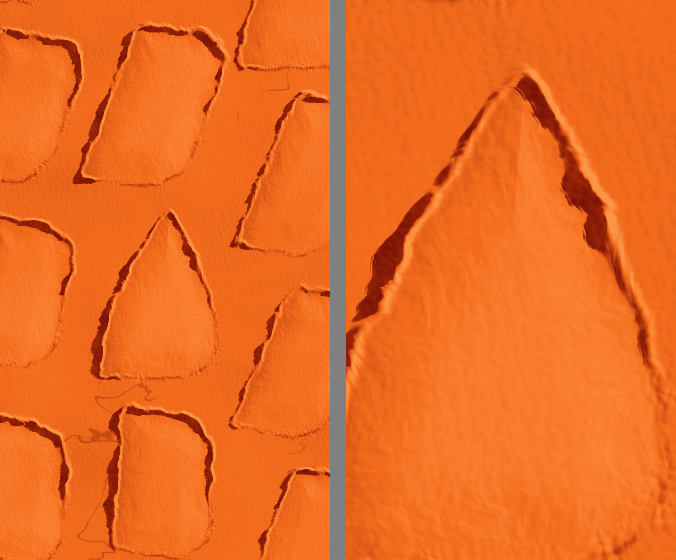
Left, the full canvas; right, a detail of the centre.
Reproduce this texture procedurally as a WebGL 1 fragment shader.

```glsl
precision highp float;
// Orange plaster with slanted palette-knife strokes, raised rims and low raking light.
uniform vec2 u_resolution;

// Palette, dark to bright
const vec3 DEEP   = vec3(0.47, 0.07, 0.02);
const vec3 SHADOW = vec3(0.62, 0.16, 0.03);
const vec3 DIM    = vec3(0.81, 0.31, 0.08);
const vec3 BASE   = vec3(0.95, 0.42, 0.11);
const vec3 LIGHT  = vec3(0.98, 0.49, 0.18);
const vec3 GLOW   = vec3(0.98, 0.60, 0.29);

// Layout, in canvas heights
const vec2  PITCH   = vec2(0.258, 0.335);
const vec2  START   = vec2(0.035, 0.135);
const float STAGGER = 0.115;
const vec2  HALF_SIZE = vec2(0.088, 0.128);
const float MAX_LEAN = 0.42;
const float WOBBLE  = 0.0065;

// Relief and light
const float BODY_HEIGHT = 0.011;
const float BODY_RUN    = 0.06;
const float RIM_HEIGHT  = 0.0108;
const float RIM_WIDTH   = 0.0036;
const vec2  TO_LIGHT    = vec2(0.86, 0.51);
const float LIGHT_SLOPE = 0.42;
const float SHADOW_STEP = 0.0024;
const float CONTRAST    = 0.26;
const float GRAIN       = 0.06;

vec2 hash2(vec2 p) {
  return fract(sin(vec2(dot(p, vec2(127.1, 311.7)), dot(p, vec2(269.5, 183.3)))) * 4375.85);
}

// Layered, warped sines
float waves(vec2 p) {
  float sum = 0.0, amp = 0.5;
  for (int i = 0; i < 5; i++) {
    p = mat2(0.8, 0.6, -0.6, 0.8) * p * 1.7 + 1.3;
    p += 0.6 * sin(p.yx);
    sum += amp * sin(p.x) * sin(p.y);
    amp *= 0.55;
  }
  return sum;
}

// Cellular noise: distance to the nearest grain
float grains(vec2 p) {
  vec2 cell = floor(p);
  float nearest = 2.0;
  for (int j = -1; j <= 1; j++)
    for (int i = -1; i <= 1; i++) {
      vec2 c = cell + vec2(i, j);
      nearest = min(nearest, length(c + hash2(c) - p));
    }
  return nearest;
}

// One stroke: x = signed distance, y = rim strength
vec2 stroke(vec2 q, vec2 cell) {
  float taper = 0.95 * step(0.7, fract(dot(cell, vec2(0.5, 0.25))));
  float lean = min(MAX_LEAN, 0.06 + 0.16 * cell.y + 0.32 * max(cell.x - 1.0, 0.0));
  q.x -= q.y * lean * (1.0 - 0.7 * taper);
  q.y += 0.15 * q.x * (1.0 - taper);
  vec2 b = HALF_SIZE * (0.95 + 0.12 * hash2(cell + 5.0)) * (1.0 + 0.14 * taper);
  float narrowing = clamp((q.y / b.y + 0.7) / 1.7, 0.0, 1.0);
  b.x *= 1.0 - taper * pow(narrowing, 1.7);
  float corner = q.x > 0.0 ? 0.07 : (q.y > 0.0 ? 0.025 : 0.012);
  corner = min(corner, b.x);
  vec2 e = abs(q) - b + corner;
  float d = min(max(e.x, e.y), 0.0) + length(max(e, 0.0)) - corner;
  float rim = max(smoothstep(-0.05, 0.05, q.y), 1.0 - smoothstep(-0.08, -0.04, q.x));
  return vec2(d, mix(0.12, 1.0, rim));
}

// Nearest stroke on the staggered lattice
vec2 strokes(vec2 p) {
  vec2 best = vec2(1.0, 0.0);
  float column = floor((p.x - START.x) / PITCH.x + 0.5);
  for (int i = -1; i <= 1; i++) {
    float c = column + float(i);
    float rise = START.y - STAGGER * max(c - 1.0, 0.0);
    float row = floor((p.y - rise) / PITCH.y + 0.5);
    for (int j = -1; j <= 1; j++) {
      vec2 cell = vec2(c, row + float(j));
      vec2 center = vec2(START.x, rise) + cell * PITCH + 0.02 * (hash2(cell) - 0.5);
      vec2 s = stroke(p - center, cell);
      if (s.x < best.x) best = s;
    }
  }
  best.x += WOBBLE * waves(p * 46.0);
  return best;
}

float relief(vec2 p) {
  vec2 s = strokes(p);
  float patchy = 0.4 + 0.6 * smoothstep(-0.35, 0.35, waves(p * 20.0 + 7.0));
  float r = s.x / RIM_WIDTH;
  return BODY_HEIGHT * smoothstep(0.0, BODY_RUN, -s.x) + RIM_HEIGHT * s.y * patchy * exp(-r * r);
}

vec3 ramp(float t) {
  vec3 c = mix(DEEP, SHADOW, clamp(t / 0.2, 0.0, 1.0));
  c = mix(c, DIM, clamp((t - 0.2) / 0.25, 0.0, 1.0));
  c = mix(c, BASE, clamp((t - 0.45) / 0.15, 0.0, 1.0));
  c = mix(c, LIGHT, clamp((t - 0.62) / 0.11, 0.0, 1.0));
  return mix(c, GLOW, clamp((t - 0.75) / 0.2, 0.0, 1.0));
}

void main() {
  vec2 p = gl_FragCoord.xy / u_resolution.y;
  vec2 s = strokes(p);
  float inside = 1.0 - smoothstep(-0.008, 0.002, s.x);

  // Slope toward the light, then cast shadow
  float h = relief(p);
  float slope = (h - relief(p + TO_LIGHT * 0.0012)) / 0.0012;
  float shade = 0.0;
  for (int i = 1; i <= 10; i++) {
    float reach = float(i) * SHADOW_STEP;
    shade = max(shade, relief(p + TO_LIGHT * reach) - h - reach * LIGHT_SLOPE);
  }
  shade = smoothstep(0.0, 0.0016, shade);

  // Fine grain, brushed flecks, crumbs on the soft edges
  vec2 g = p * 170.0 + waves(p * 30.0);
  float emboss = grains(g + TO_LIGHT * 0.4) - grains(g);
  vec2 f = vec2(p.x + 0.3 * p.y, 0.18 * p.y - 0.05 * p.x) * 150.0 + 0.5 * waves(p * 14.0);
  float flecks = grains(f + vec2(0.35, 0.0)) - grains(f);
  float soft = 1.0 - s.y;
  float crumbs = soft * exp(-s.x * s.x / 0.00009) * smoothstep(-0.3, 0.4, waves(p * 35.0));
  float lip = (s.x - 0.002) / 0.0025;
  float undercut = soft * exp(-lip * lip) * smoothstep(-0.4, 0.3, waves(p * 60.0 + 2.0));
  float crack = 1.0 - smoothstep(0.0, 0.035, abs(waves(p * 9.0 + 3.0)));
  crack *= smoothstep(0.05, 0.3, waves(p * 4.0 + 9.0)) * (1.0 - inside);

  // Broad tone: bright stroke bodies, dim toward their rims
  float tone = 0.6 + 0.075 * inside + 0.055 * waves(p * 7.0);
  tone -= 0.2 * inside * s.y * exp(min(s.x, 0.0) / 0.017);
  tone += clamp(CONTRAST * slope, -0.4, 0.32);
  tone += emboss * (GRAIN + 0.35 * crumbs) + 0.045 * flecks;
  tone -= 0.22 * undercut + 0.17 * crack;
  tone = mix(tone, 0.1 + 0.12 * waves(p * 50.0) + 0.12 * emboss, shade);
  gl_FragColor = vec4(ramp(tone), 1.0);
}
```
